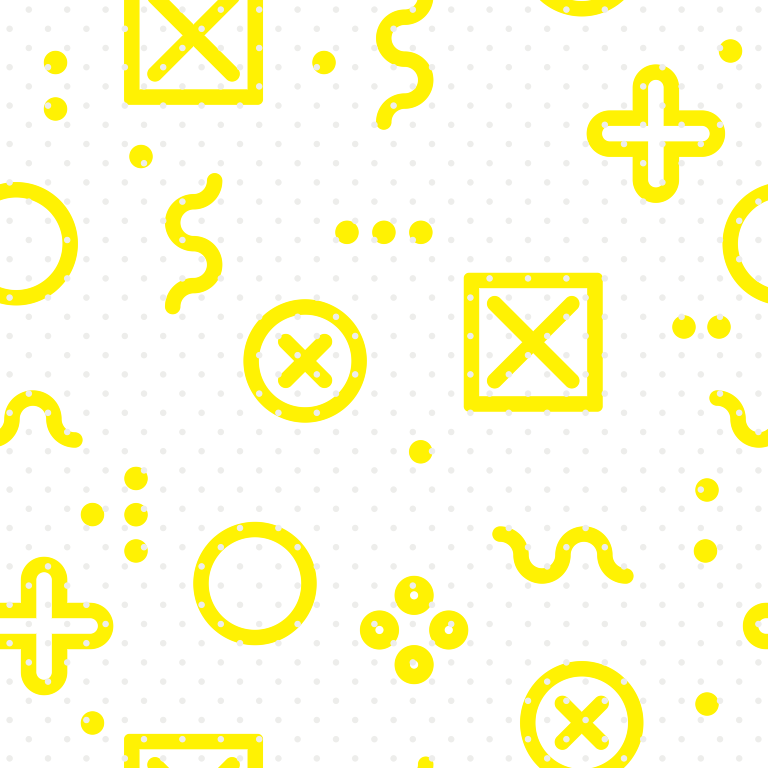
This pattern is drawn by a three.js fragment shader. Its source:

```glsl
varying vec2 vUv;

// Lengths are in hundredths of the canvas
#define TILE 100.0
#define HALF_STROKE 1.01
#define DOT_RADIUS 1.53
#define RING_RADIUS 7.03
#define WAVE_RADIUS 2.73
#define GRID_PITCH 5.0
#define GRID_RADIUS 0.42
#define YELLOW vec3(1.0, 0.95, 0.01)
#define PAPER vec3(1.0)
#define GRID_GREY vec3(0.93, 0.93, 0.92)

// Offset from a motif centre, wrapped over the tile edges
vec2 around(vec2 p, vec2 center) {
  return mod(p - center + 0.5 * TILE, TILE) - 0.5 * TILE;
}

float ring(vec2 q, float radius) {
  return abs(length(q) - radius) - HALF_STROKE;
}

float diagonalCross(vec2 q, float reach) {
  q = abs(q);
  float along = clamp(0.5 * (q.x + q.y), 0.0, reach);
  return length(q - along) - HALF_STROKE;
}

float box(vec2 q, float halfSize) {
  q = abs(q) - halfSize;
  return length(max(q, 0.0)) + min(max(q.x, q.y), 0.0);
}

float crossedBox(vec2 q) {
  float frame = max(box(q, 8.35) - 0.7, -box(q, 7.03));
  return min(frame, diagonalCross(q, 5.02));
}

float crossedRing(vec2 q) {
  return min(ring(q, RING_RADIUS), diagonalCross(q, 2.52));
}

// Outline of a plus with round arm ends
float hollowPlus(vec2 q) {
  q = abs(q);
  float along = max(q.x, q.y);
  float spine = length(vec2(max(along - 5.99, 0.0), min(q.x, q.y)));
  return abs(spine - 2.02) - HALF_STROKE;
}

// Chained arcs with half-turn symmetry, so only the upper half is measured
float squiggle(vec2 q) {
  if (q.y < 0.0) q = -q;
  float r = WAVE_RADIUS;
  float crest = abs(length(q - vec2(r, 0.0)) - r);
  float tail = q.x > -3.0 * r
    ? abs(length(q + vec2(3.0 * r, 0.0)) - r)
    : length(q - vec2(-3.0 * r, r));
  return min(crest, tail) - HALF_STROKE;
}

float uprightSquiggle(vec2 q) {
  return squiggle(vec2(-q.y, q.x));
}

// Four small rings set in a diamond
float ringCluster(vec2 q) {
  q = abs(q);
  vec2 folded = vec2(max(q.x, q.y), min(q.x, q.y));
  return ring(folded - vec2(4.51, 0.0), 1.54);
}

float dotRow(vec2 q, vec2 pitch, float count) {
  float index = floor(dot(q, pitch) / dot(pitch, pitch) + 0.5);
  return length(q - pitch * clamp(index, 0.0, count - 1.0)) - DOT_RADIUS;
}

float singleDot(vec2 q) {
  return length(q) - DOT_RADIUS;
}

float motifs(vec2 p) {
  // Boxes, rings and pluses
  float d = crossedBox(around(p, vec2(25.2, 95.4)));
  d = min(d, crossedBox(around(p, vec2(69.43, 55.44))));
  d = min(d, crossedRing(around(p, vec2(39.73, 53.0))));
  d = min(d, crossedRing(around(p, vec2(75.75, 5.89))));
  d = min(d, ring(around(p, vec2(2.11, 68.26)), RING_RADIUS));
  d = min(d, ring(around(p, vec2(33.2, 24.02)), RING_RADIUS));
  d = min(d, hollowPlus(around(p, vec2(85.4, 82.6))));
  d = min(d, hollowPlus(around(p, vec2(5.74, 18.49))));
  d = min(d, ringCluster(around(p, vec2(53.92, 17.97))));

  // Squiggles
  d = min(d, squiggle(around(p, vec2(73.3, 27.73))));
  d = min(d, squiggle(around(p, vec2(1.56, 45.44))));
  d = min(d, uprightSquiggle(around(p, vec2(25.22, 68.27))));
  d = min(d, uprightSquiggle(around(p, vec2(52.7, 92.3))));

  // Dots in rows, then alone
  d = min(d, dotRow(around(p, vec2(7.23, 85.81)), vec2(0.0, 6.05), 2.0));
  d = min(d, dotRow(around(p, vec2(45.18, 69.75)), vec2(4.81, 0.0), 3.0));
  d = min(d, dotRow(around(p, vec2(89.06, 57.42)), vec2(4.56, 0.0), 2.0));
  d = min(d, dotRow(around(p, vec2(17.71, 28.26)), vec2(0.0, 4.72), 3.0));
  d = min(d, dotRow(around(p, vec2(91.86, 28.26)), vec2(0.2, 7.94), 2.0));
  d = min(d, singleDot(around(p, vec2(18.36, 79.62))));
  d = min(d, singleDot(around(p, vec2(42.19, 91.86))));
  d = min(d, singleDot(around(p, vec2(95.12, 93.36))));
  d = min(d, singleDot(around(p, vec2(54.78, 41.17))));
  d = min(d, singleDot(around(p, vec2(12.04, 33.0))));
  d = min(d, singleDot(around(p, vec2(12.04, 5.86))));
  return min(d, singleDot(around(p, vec2(92.06, 8.33))));
}

// Staggered lattice of fine dots
float fineGrid(vec2 p) {
  vec2 a = mod(p - 0.25 * GRID_PITCH + 0.5 * GRID_PITCH, GRID_PITCH) - 0.5 * GRID_PITCH;
  vec2 b = mod(p - 0.25 * GRID_PITCH, GRID_PITCH) - 0.5 * GRID_PITCH;
  return min(length(a), length(b)) - GRID_RADIUS;
}

void main() {
  vec2 p = vUv * TILE;
  float edge = 0.6 * fwidth(p.x);
  vec3 color = mix(YELLOW, PAPER, smoothstep(-edge, edge, motifs(p)));
  color = mix(GRID_GREY, color, smoothstep(-edge, edge, fineGrid(p)));
  gl_FragColor = vec4(color, 1.0);
}
```
